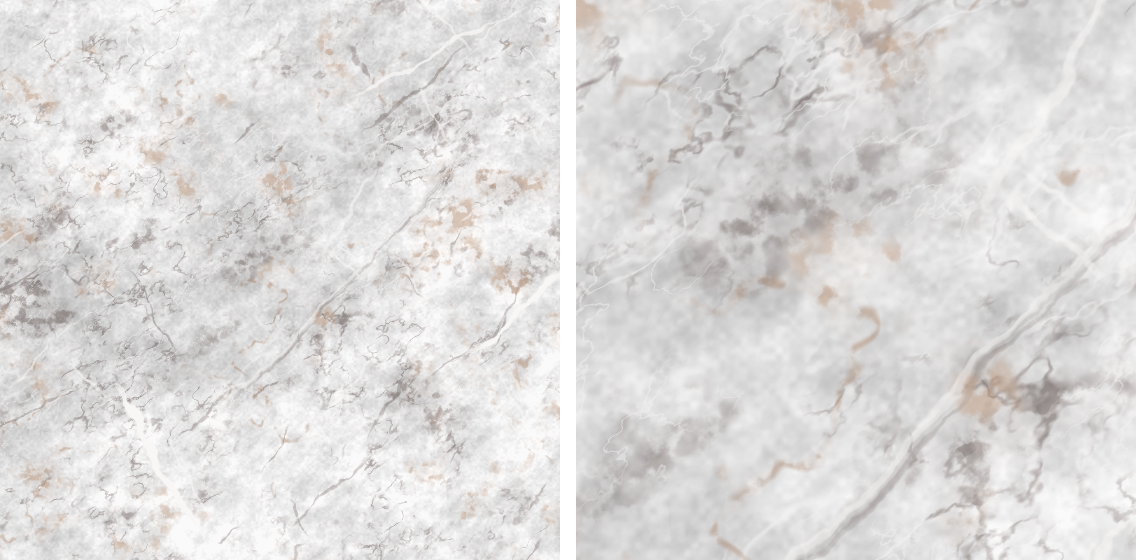
Left: the whole. Right: its middle third, enlarged.
Reproduce this texture procedurally as a Shadertoy shader.

```glsl
// Pale grey marble with diagonal white veins, hairline cracks and rust stains.

float hash(vec2 p) {
    return fract(sin(dot(p, vec2(127.1, 311.7))) * 43758.5453);
}

float noise(vec2 p) {
    vec2 i = floor(p), f = fract(p);
    f = f * f * (3.0 - 2.0 * f);
    return mix(mix(hash(i), hash(i + vec2(1, 0)), f.x),
               mix(hash(i + vec2(0, 1)), hash(i + vec2(1, 1)), f.x), f.y);
}

float fbm(vec2 p) {
    float sum = 0.0, amp = 0.5;
    for (int i = 0; i < 5; i++) {
        sum += amp * noise(p);
        p = mat2(1.6, 1.2, -1.2, 1.6) * p + 7.3;
        amp *= 0.5;
    }
    return sum / 0.96875;
}

// Thin contour line of a noise field
float crack(vec2 p, float width) {
    return 1.0 - smoothstep(0.0, width, abs(fbm(p) - 0.5));
}

// Tapered segment of uneven thickness
float vein(vec2 p, vec2 a, vec2 b, float width) {
    vec2 ab = b - a;
    float t = clamp(dot(p - a, ab) / dot(ab, ab), 0.0, 1.0);
    float d = length(p - a - t * ab);
    float taper = smoothstep(0.0, 0.25, t) * smoothstep(1.0, 0.75, t);
    float w = width * taper * (0.1 + 1.3 * noise(p * 34.0 + a * 50.0));
    return taper * (1.0 - smoothstep(w * 0.6, w + 0.0018, d));
}

void mainImage(out vec4 fragColor, in vec2 fragCoord) {
    vec2 p = fragCoord / iResolution.y;
    vec2 along = mat2(0.77, -0.64, 0.64, 0.77) * p;

    // Jagged domain for veins
    vec2 warped = p + 0.11 * (vec2(fbm(p * 4.0), fbm(p * 4.0 + 31.0)) - 0.5)
                    + 0.016 * (vec2(fbm(p * 40.0), fbm(p * 40.0 + 17.0)) - 0.5);

    // Cloudy stone with fine crisp mottling
    float tone = 0.907;
    tone += 0.23 * (fbm(along * vec2(3.0, 4.5) + 3.0) - 0.5);
    tone += 0.17 * (fbm(along * vec2(13.0, 18.0) + 40.0) - 0.5);
    tone += 0.16 * (fbm(along * vec2(55.0, 70.0) + 9.0) - 0.5);
    tone += 0.06 * (noise(p * 240.0) - 0.5);

    // Sharp-edged light shards and darker flakes
    float shard = fbm(along * vec2(26.0, 36.0) + 63.0);
    tone += 0.022 * smoothstep(0.55, 0.60, shard);
    tone -= 0.022 * smoothstep(0.42, 0.38, shard);

    // Hairline cracks at three sizes, and white wisps
    float dark = 0.0, wisps = 0.0;
    for (int i = 0; i < 3; i++) {
        float scale = 8.0 * pow(2.3, float(i));
        vec2 shift = vec2(13.0, 29.0) * float(i + 1);
        float gate = smoothstep(0.46, 0.70, fbm(p * 10.0 + shift))
                   * smoothstep(0.35, 0.65, fbm(p * 50.0 - shift));
        dark += 0.21 * gate * crack(along * scale * vec2(0.8, 1.2) + shift, 0.012 + 0.0012 * scale);
        float lightGate = smoothstep(0.46, 0.62, fbm(p * 9.0 - shift));
        wisps += 0.5 * lightGate * crack(along * scale * vec2(0.6, 1.2) - shift, 0.022);
    }

    // Scattered veins, mostly rising to the right
    float white = 0.0;
    for (int i = 0; i < 60; i++) {
        float k = float(i);
        vec2 mid = vec2(hash(vec2(k, 1.3)), hash(vec2(k, 5.7)));
        float angle = 0.65 + 0.7 * (hash(vec2(k, 9.1)) - 0.5);
        if (hash(vec2(k, 3.9)) > 0.70) angle -= 1.6;
        float size = hash(vec2(k, 7.7));
        vec2 reach = (0.02 + 0.11 * size * size) * vec2(cos(angle), sin(angle));
        float line = vein(warped, mid - reach, mid + reach, 0.0008 + 0.0022 * size);
        if (i % 3 == 0) dark = max(dark, 0.17 * line);
        else white = max(white, 0.55 * line);
    }

    // Long diagonal fault with a shaded flank, and bold white veins
    float fault = vein(warped, vec2(0.36, 0.18), vec2(0.92, 0.88), 0.006);
    float flank = vein(warped + vec2(-0.004, 0.003), vec2(0.36, 0.18), vec2(0.92, 0.88), 0.002);
    dark = max(dark, 0.06 * fault + 0.10 * flank);
    white = max(white, 0.5 * vein(warped + vec2(0.004, -0.003), vec2(0.33, 0.14), vec2(0.82, 0.75), 0.003));
    white = max(white, vein(warped, vec2(0.19, 0.34), vec2(0.38, -0.02), 0.008));
    white = max(white, vein(warped, vec2(0.79, 0.34), vec2(1.08, 0.49), 0.008));
    white = max(white, 0.8 * vein(warped, vec2(0.60, 0.83), vec2(0.90, 1.00), 0.005));

    // Speckled smudges and rust gathered in a few places
    float speck = smoothstep(0.46, 0.68, fbm(p * 75.0 + 5.0));
    float smudge = smoothstep(0.56, 0.76, fbm(along * vec2(9.0, 15.0) + 88.0));
    float rustArea = smoothstep(0.59, 0.78, fbm(p * 12.0 + 120.0));
    float seam = crack(p * 7.0 + 71.0, 0.025) * smoothstep(0.50, 0.66, fbm(p * 6.0 + 52.0));
    dark += smudge * (0.04 + 0.20 * speck) + 0.08 * seam * speck;
    float rust = clamp(rustArea * (0.1 + 0.6 * speck) + 0.4 * seam * (0.2 + speck), 0.0, 0.55);

    vec3 color = vec3(tone, tone - 0.003, tone - 0.003);
    color -= min(dark, 0.28) * vec3(0.92, 1.02, 1.05);
    color = mix(color, vec3(0.955, 0.95, 0.95), clamp(wisps, 0.0, 0.6));
    color = mix(color, vec3(0.75, 0.62, 0.52), rust);
    color = mix(color, vec3(0.975, 0.97, 0.965), white);
    fragColor = vec4(min(color, vec3(0.98)), 1.0);
}
```
